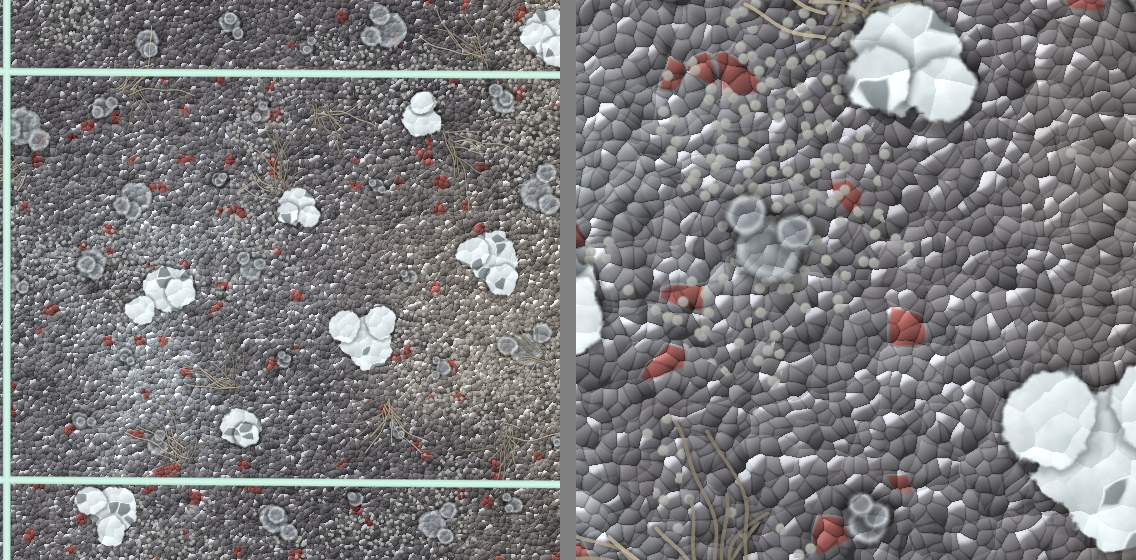
Left, the full canvas; right, a detail of the centre.
Reproduce this texture procedurally as a Shadertoy shader.

```glsl
// Weathered dark stone with red flecks, pale crumbs, crusty lichen discs and
// dry fibres, crossed by thin mint cords. Cellular noise makes the grains,
// layered sines the broad patches, and hashed loops scatter the rest.

const float GRAIN_SCALE = 112.0;
const float CLOD_SCALE = 50.0;
const float CRUMB_SCALE = 105.0;
const int DISC_COUNT = 36;
const int TUFT_COUNT = 11;
const int STRANDS = 13;
const float STRAND_WIDTH = 0.0011;
const float CORD_HALF_WIDTH = 0.0068;
const vec2 LIGHT = vec2(-0.5, 0.86);
const vec3 STONE = vec3(0.365, 0.355, 0.368);
const vec3 HAZE = vec3(0.53, 0.55, 0.57);
const vec3 SOIL = vec3(0.49, 0.465, 0.43);
const vec3 RUST = vec3(0.47, 0.22, 0.20);
const vec3 CRUMB = vec3(0.73, 0.74, 0.71);
const vec3 GLASS = vec3(0.53, 0.55, 0.58);
const vec3 RIM = vec3(0.77, 0.80, 0.81);
const vec3 CHALK = vec3(0.89, 0.93, 0.94);
const vec3 STRAW = vec3(0.76, 0.71, 0.61);
const vec3 CORD = vec3(0.80, 0.94, 0.88);

float hash(vec2 p) {
    vec3 q = fract(vec3(p.xyx) * 0.1031);
    q += dot(q, q.yzx + 33.33);
    return fract((q.x + q.y) * q.z);
}

vec2 hash2(vec2 p) { return vec2(hash(p), hash(p + 57.3)); }

mat2 turn(float a) { return mat2(cos(a), sin(a), -sin(a), cos(a)); }

// Layered sines, roughly -1 to 1.
float waves(vec2 p) {
    float sum = 0.0, amp = 0.5;
    for (int i = 0; i < 5; i++) {
        p = turn(1.1) * p * 1.7 + 2.3;
        sum += amp * sin(p.x + 1.4 * sin(p.y));
        amp *= 0.65;
    }
    return sum;
}

// Cellular noise: nearest distance, gap to the border, cell id, slope light.
vec4 cells(vec2 p) {
    vec2 base = floor(p), nearest = vec2(0.0);
    float f1 = 9.0, f2 = 9.0, id = 0.0;
    for (int y = -1; y <= 1; y++)
    for (int x = -1; x <= 1; x++) {
        vec2 cell = base + vec2(x, y);
        vec2 away = p - cell - hash2(cell);
        float d = length(away);
        if (d < f1) {
            f2 = f1; f1 = d; nearest = away;
            id = hash(cell + 19.7);
        } else f2 = min(f2, d);
    }
    return vec4(f1, f2 - f1, id, dot(nearest, LIGHT));
}

vec3 ground(vec2 p, vec4 grain, vec4 clod) {
    float patches = waves(p * 3.0 + 1.0);
    float haze = exp(-16.0 * dot(p - vec2(0.24, 0.43), p - vec2(0.24, 0.43)));
    haze = clamp(haze * (0.75 + 0.7 * waves(p * 9.0)), 0.0, 0.8);
    float soil = smoothstep(0.62, 0.98, p.x + 0.16 * patches);
    vec3 col = mix(mix(STONE, HAZE, haze), SOIL, 0.75 * soil);

    // Relief of grains and clods, with dark crevices and wet glints.
    float relief = 0.34 * (grain.z - 0.5) + 0.55 * grain.w + 0.3 * clod.w;
    relief += 0.22 * (clod.z - 0.5) + 0.12 * patches;
    relief -= 0.25 * (1.0 - smoothstep(0.0, 0.2, grain.y));
    col *= max(1.08 + relief, 0.5);
    float glint = step(0.76, grain.z) * smoothstep(0.05, 0.45, grain.w);
    col += 0.28 * glint * vec3(0.95, 1.0, 1.05);

    // Rust flecks.
    float fleck = step(0.955, clod.z) * smoothstep(0.03, 0.2, clod.y);
    col = mix(col, RUST * (1.0 + relief), 0.75 * fleck);

    // Pale crumbs gathered in drifts.
    vec4 crumb = cells(p * CRUMB_SCALE + 31.0);
    float drift = smoothstep(0.1, 0.65, waves(p * 6.0 + 4.0) + 0.35 * soil + 0.2 * haze);
    float dotMask = smoothstep(0.42, 0.25, crumb.x) * step(1.0 - 0.6 * drift, crumb.z);
    return mix(col, CRUMB * (0.95 + 0.4 * crumb.w), 0.85 * dotMask);
}

vec3 lichens(vec3 col, vec2 p, vec4 grain, vec4 clod) {
    float ragged = 0.14 * waves(p * 38.0) + 0.05 * waves(p * 130.0);
    for (int i = 0; i < DISC_COUNT; i++) {
        float k = float(i), h = hash(vec2(k, 3.0));
        bool chalky = i % 5 == 0;
        float size = chalky ? mix(0.026, 0.052, h) : mix(0.011, 0.034, h * h);
        vec2 centre = fract(vec2(0.7549, 0.5698) * k + vec2(0.88, 0.54));
        if (length(p - centre) > 3.0 * size + 0.02) continue;
        for (int j = 0; j < 3; j++) {
            float lobe = float(j);
            float r = size * (j == 0 ? 1.0 : 0.6);
            vec2 shift = (hash2(vec2(k, lobe + 8.0)) - 0.5) * 2.4 * size;
            float d = length(p - centre - shift * min(lobe, 1.0)) - r * (1.0 + ragged);
            float mask = smoothstep(0.0018, -0.0018, d);
            float edge = (d / r + 0.2) / 0.16;
            float rim = exp(-edge * edge);
            float pit = step(0.82, clod.z) * smoothstep(0.05, 0.25, clod.y);
            vec3 glass = mix(GLASS, RIM, rim) + 0.14 * grain.w + 0.12 * ragged;
            vec3 chalk = CHALK + 0.12 * clod.w + 0.3 * ragged - 0.36 * pit;
            col *= 1.0 - 0.3 * smoothstep(0.009, 0.0, d) * (1.0 - mask);
            col = mix(col, chalky ? chalk : glass, mask * (chalky ? 0.96 : 0.76));
        }
    }
    return col;
}

vec3 fibres(vec3 col, vec2 p, float px) {
    for (int i = 0; i < TUFT_COUNT; i++) {
        float k = float(i);
        vec2 root = fract(vec2(0.6180, 0.3819) * k * 1.37 + vec2(0.31, 0.66));
        root.x = pow(root.x, 0.6);
        if (length(p - root) > 0.17) continue;
        float heading = 6.283 * hash(vec2(k, 41.0));
        for (int j = 0; j < STRANDS; j++) {
            vec2 seed = vec2(k, float(j) + 60.0), h = hash2(seed);
            vec2 start = root + 0.035 * (hash2(seed + 9.0) - 0.5);
            vec2 q = turn(-heading - 2.2 * (h.x - 0.5)) * (p - start);
            float len = mix(0.03, 0.11, h.y * h.y);
            float bend = 1.4 * (hash(seed + 23.0) - 0.5);
            float t = clamp(q.x, 0.0, len);
            float curve = bend * t * t / len + 0.002 * sin(t * 110.0 + 6.0 * h.x);
            float slope = 2.0 * bend * t / len;
            float d = length(vec2(q.x - t, (q.y - curve) / sqrt(1.0 + slope * slope)));
            float strand = smoothstep(STRAND_WIDTH + 0.5 * px, STRAND_WIDTH - 0.5 * px, d);
            col *= 1.0 - 0.18 * smoothstep(0.004, 0.001, d);
            col = mix(col, STRAW * mix(0.7, 1.12, h.x), 0.75 * strand);
        }
    }
    return col;
}

vec3 cords(vec3 col, vec2 p, float px) {
    float upper = abs(p.y - 0.872 + 0.006 * p.x);
    float lower = abs(p.y - 0.143 + 0.008 * p.x);
    float d = min(min(upper, lower), abs(p.x - 0.012));
    float mask = smoothstep(CORD_HALF_WIDTH + px, CORD_HALF_WIDTH - px, d);
    col *= 1.0 - 0.25 * smoothstep(0.012, 0.005, d);
    return mix(col, CORD * (1.04 - 14.0 * d), mask);
}

void mainImage(out vec4 fragColor, in vec2 fragCoord) {
    vec2 p = fragCoord / iResolution.xy;
    float px = 1.0 / iResolution.y;
    vec2 warped = p + 0.004 * vec2(waves(p * 22.0), waves(p * 22.0 + 7.0));
    vec4 grain = cells(warped * GRAIN_SCALE);
    vec4 clod = cells(warped * CLOD_SCALE + 13.0);

    vec3 col = ground(p, grain, clod);
    col = lichens(col, p, grain, clod);
    col = fibres(col, p, px);
    col = cords(col, p, px);
    fragColor = vec4(clamp(col, 0.0, 1.0), 1.0);
}
```
